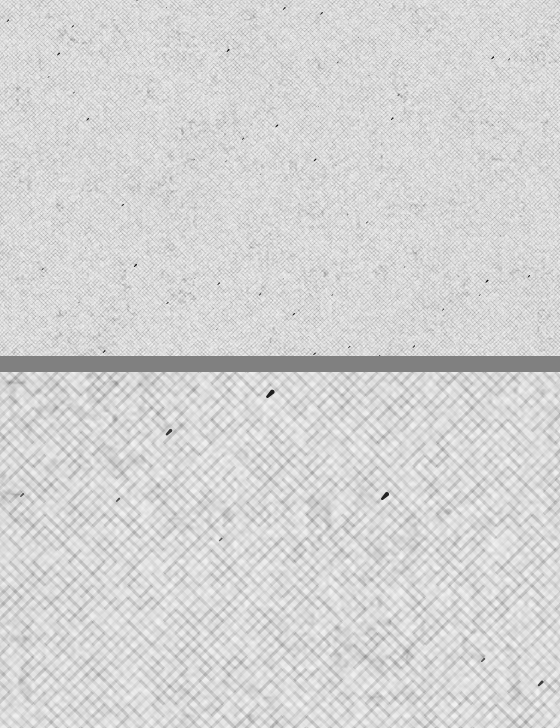
Top, the full canvas; bottom, a detail of the centre.
Reproduce this texture procedurally as a WebGL 2 fragment shader.

```glsl
#version 300 es
precision highp float;
// Pale grey woven paper: two families of fine diagonal threads, broken into
// staggered strokes of random darkness, over soft grain and faint fibres,
// with sparse black flecks leaning along one diagonal.

uniform vec2 u_resolution;
out vec4 fragColor;

const float THREADS = 90.0;      // thread spacings per canvas height
const float FLECK_CELLS = 10.0;  // fleck cells per canvas height
const float PAPER = 0.899;
const float FLECK_TONE = 0.08;

float hash(vec2 p) {
    return fract(sin(dot(p, vec2(127.1, 311.7))) * 43758.5453);
}

float valueNoise(vec2 p) {
    vec2 cell = floor(p);
    vec2 f = fract(p);
    f = f * f * (3.0 - 2.0 * f);
    float low = mix(hash(cell), hash(cell + vec2(1.0, 0.0)), f.x);
    float high = mix(hash(cell + vec2(0.0, 1.0)), hash(cell + 1.0), f.x);
    return mix(low, high, f.y);
}

// Darkness of threads running along y, cut into staggered two-cell strokes.
float threads(vec2 q, float blur, float seed) {
    float line = floor(q.x + 0.5);
    float segment = floor((q.y + mod(line, 2.0)) * 0.5);
    float chance = hash(vec2(line, segment) + seed);
    float strength = mix(0.03, 0.125, chance * chance * 0.4 + chance * 0.6);
    float edge = max(blur, 0.15) * 0.5;
    return strength * (1.0 - smoothstep(0.19 - edge, 0.19 + edge, abs(q.x - line)));
}

// Thin dark wisps, a few threads wide, loosely clustered.
float wisps(vec2 p) {
    float cluster = smoothstep(0.4, 0.9, valueNoise(p * 17.0 + 7.0));
    float tangle = smoothstep(0.55, 0.95, valueNoise(p * 125.0 + 31.0));
    float curl = abs(valueNoise(p * 48.0 + 13.0) - 0.5);
    float fibre = 1.0 - smoothstep(0.0, 0.1, curl);
    return cluster * tangle * mix(0.07, 0.17, fibre);
}

// Coverage of the slanted flecks, one at most per cell.
float flecks(vec2 p, float pixel) {
    vec2 home = floor(p * FLECK_CELLS);
    float cover = 0.0;
    for (int j = -1; j <= 1; j++) {
        for (int i = -1; i <= 1; i++) {
            vec2 cell = home + vec2(float(i), float(j));
            vec2 jitter = vec2(hash(cell + 3.7), hash(cell + 19.3));
            vec2 d = p - (cell + jitter) / FLECK_CELLS;
            float size = mix(0.3, 1.0, hash(cell + 41.9));
            float along = (d.x + d.y) * 0.7071;
            float across = (d.x - d.y) * 0.7071;
            // Thicker towards the upper end
            float width = (0.0018 + 0.15 * clamp(along, -0.004, 0.004)) * size;
            float rest = max(abs(along) - 0.0034 * size, 0.0);
            float dist = length(vec2(rest, across)) - width;
            float present = step(0.66, hash(cell + 67.1));
            float mask = 1.0 - smoothstep(-0.6 * pixel, 0.6 * pixel, dist);
            cover = max(cover, present * mask * mix(0.4, 1.0, size));
        }
    }
    return cover;
}

void main() {
    float pixel = 1.0 / u_resolution.y;
    vec2 p = gl_FragCoord.xy * pixel;

    // Weave in axes turned by 45 degrees
    vec2 q = vec2(p.x + p.y, p.x - p.y) * THREADS;
    float blur = 1.4142 * THREADS * pixel;
    float weave = threads(q, blur, 0.0) + threads(q.yx, blur, 53.0);

    // Tint of each woven cell, fine grain and broad clouds
    float tint = (hash(floor(q) + 11.0) - 0.5) * 0.03;
    float grain = (valueNoise(p * 290.0) - 0.5) * 0.075;
    float cloud = (valueNoise(p * 7.0 + 5.0) - 0.5) * 0.012;

    float tone = PAPER - weave + tint + grain + cloud - wisps(p);
    tone = mix(tone, FLECK_TONE, flecks(p, pixel));
    fragColor = vec4(vec3(clamp(tone, 0.0, 1.0)), 1.0);
}
```
